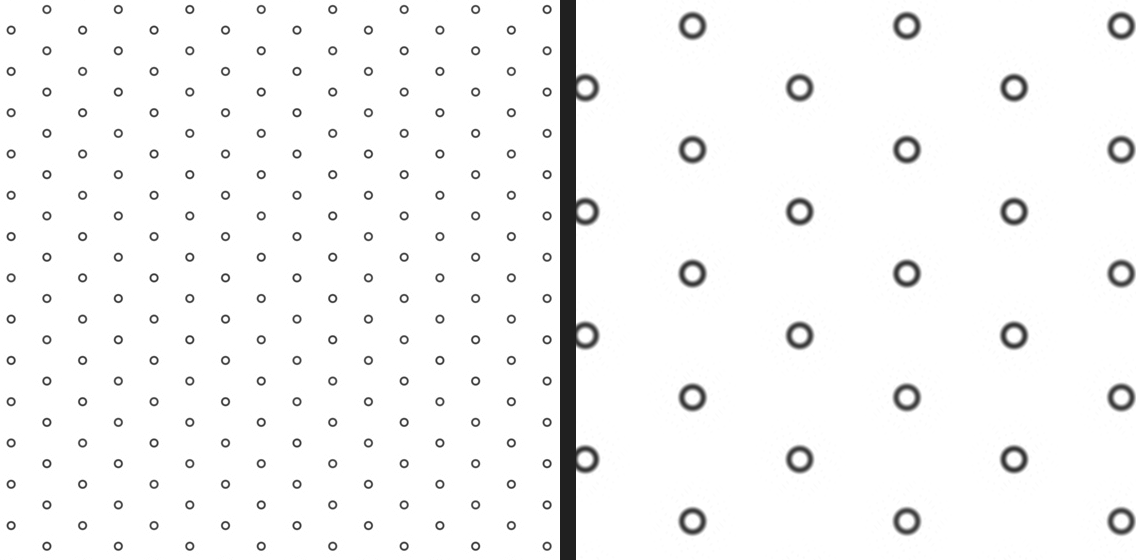
Left: the whole. Right: its middle third, enlarged.
A three.js fragment shader for this pattern:

```glsl
// Small dark outlined circles in a staggered lattice on white.
varying vec2 vUv;

const float UNIT = 1.0 / 768.0;                 // design grid step
const vec2 ORIGIN = vec2(64.3, 18.9) * UNIT;    // centre of the lowest left ring
const vec2 PERIOD = vec2(98.0, 56.62) * UNIT;   // spacing within one sublattice
const float RADIUS = 4.9 * UNIT;                // middle of the ring line
const float HALF_LINE = 1.25 * UNIT;
const float SOFTNESS = 1.2 * UNIT;
const float TONE_SPREAD = 0.06;                 // ink variation between rings
const float SPECK_REACH = 24.0 * UNIT;
const float SPECK_STRENGTH = 0.02;
const vec3 PAPER = vec3(1.0);
const vec3 INK = vec3(0.21);

float hash(vec2 p) {
  return fract(sin(dot(p, vec2(127.1, 311.7))) * 43758.5);
}

// Faint mottling from layered sines
float specks(vec2 p) {
  vec2 q = p / UNIT;
  float waves = sin(q.x * 1.3 + 2.0 * sin(q.y * 0.37))
              * sin(q.y * 1.1 + 2.0 * sin(q.x * 0.43));
  return smoothstep(0.5, 1.0, waves);
}

// Ink coverage in x, distance to the nearest centre in y
vec2 ringLattice(vec2 p, vec2 shift) {
  vec2 cell = (p - ORIGIN) / PERIOD - shift;
  vec2 id = floor(cell + 0.5);
  float dist = length((cell - id) * PERIOD);
  float line = abs(dist - RADIUS);
  float ink = 1.0 - smoothstep(HALF_LINE - SOFTNESS, HALF_LINE + SOFTNESS, line);
  float tone = 1.0 - TONE_SPREAD * hash(id + shift);
  return vec2(ink * tone, dist);
}

void main() {
  // Two sublattices, half a period apart
  vec2 first = ringLattice(vUv, vec2(0.0));
  vec2 second = ringLattice(vUv, vec2(0.5));
  float ink = max(first.x, second.x);
  float dist = min(first.y, second.y);

  // Mottling fades away from each ring
  float halo = 1.0 - smoothstep(0.4 * SPECK_REACH, SPECK_REACH, dist);
  vec3 paper = PAPER - SPECK_STRENGTH * halo * specks(vUv);

  gl_FragColor = vec4(mix(paper, INK, ink), 1.0);
}
```
